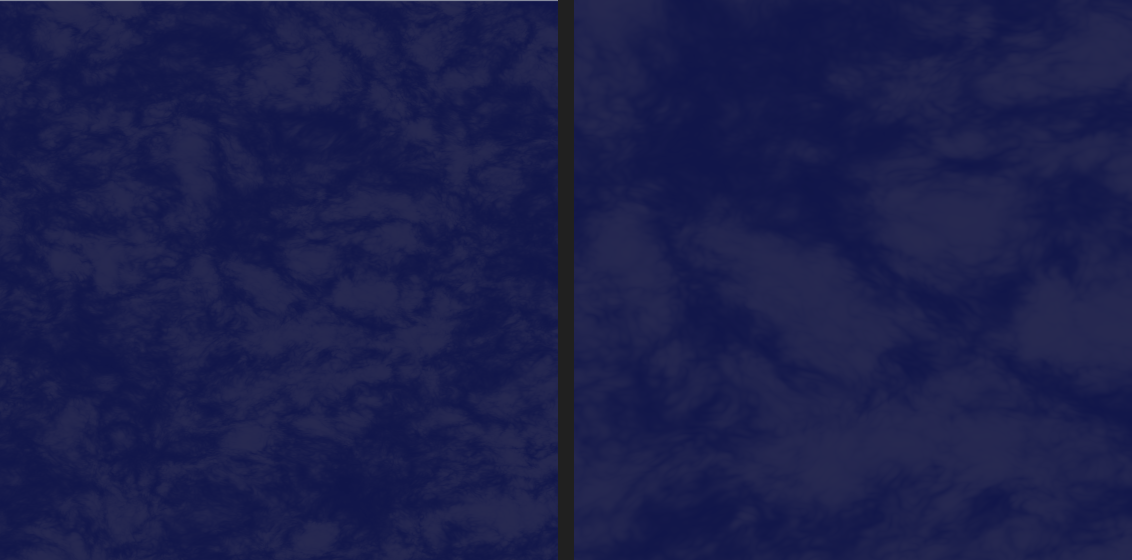
Left: the whole. Right: its middle third, enlarged.
This texture is drawn by a WebGL 1 fragment shader. Its source:

```glsl
precision highp float;
// Crumpled dark navy surface: soft cloudy patches under fine wrinkled creases.

uniform vec2 u_resolution;

const vec3 DEEP_NAVY = vec3(0.056, 0.077, 0.285);
const vec3 DUSTY_NAVY = vec3(0.157, 0.165, 0.321);
const vec3 EDGE_GREY = vec3(0.52, 0.54, 0.62);
const float EDGE_WIDTH = 0.00195;
const vec2 STRETCH = vec2(0.85, 1.2);   // features run slightly wider than tall
const float PATCH_SCALE = 4.2;
const float CREASE_SCALE = 10.5;
const float BROAD_WARP = 0.032;
const float FINE_WARP = 0.008;
const float MID_TONE = 0.48;
const float PATCH_CONTRAST = 1.15;
const float CREASE_CONTRAST = 2.9;
const float CREASE_MEAN = 0.21;
const float TONE_GAIN = 2.3;
const mat2 OCTAVE_TURN = mat2(0.8, 0.6, -0.6, 0.8);

vec2 hash2(vec2 p) {
  vec3 q = fract(p.xyx * vec3(0.1031, 0.1030, 0.0973));
  q += dot(q, q.yzx + 33.33);
  return fract((q.xx + q.yz) * q.zy);
}

float cornerSlope(vec2 cell, vec2 corner, vec2 f) {
  return dot(hash2(cell + corner) * 2.0 - 1.0, f - corner);
}

// Gradient noise, centred on zero
float noise(vec2 p) {
  vec2 cell = floor(p);
  vec2 f = fract(p);
  vec2 w = f * f * f * (f * (f * 6.0 - 15.0) + 10.0);
  float low = mix(cornerSlope(cell, vec2(0.0, 0.0), f),
                  cornerSlope(cell, vec2(1.0, 0.0), f), w.x);
  float high = mix(cornerSlope(cell, vec2(0.0, 1.0), f),
                   cornerSlope(cell, vec2(1.0, 1.0), f), w.x);
  return 1.4 * mix(low, high, w.y);
}

vec2 noise2(vec2 p) {
  return vec2(noise(p), noise(p + vec2(37.2, 91.7)));
}

// Smooth sum of octaves for the cloudy patches
float clouds(vec2 p) {
  float sum = 0.0;
  float total = 0.0;
  float amp = 1.0;
  for (int i = 0; i < 5; i++) {
    sum += amp * noise(p);
    total += amp;
    amp *= 0.6;
    p = OCTAVE_TURN * p * 2.03 + 17.3;
  }
  return sum / total;
}

// Folded octaves: puffs parted by narrow dark creases
float creases(vec2 p) {
  float sum = 0.0;
  float total = 0.0;
  float amp = 1.0;
  for (int i = 0; i < 5; i++) {
    float n = noise(p);
    sum += amp * sqrt(n * n + 0.0003);
    total += amp;
    amp *= 0.72;
    p = OCTAVE_TURN * p * 1.93 + 29.1;
  }
  return sum / total;
}

void main() {
  vec2 uv = gl_FragCoord.xy / u_resolution.y;

  // Bend the plane so the folds wander
  vec2 p = uv * STRETCH + 5.0;
  p += BROAD_WARP * noise2(p * 5.0);
  p += FINE_WARP * noise2(p * 21.0);

  // Patches set the tone; wrinkles fade in the dark hollows
  float cloud = clouds(p * PATCH_SCALE);
  float relief = mix(0.7, 1.2, smoothstep(-0.25, 0.15, cloud));
  float crease = creases(p * CREASE_SCALE) - CREASE_MEAN;
  float tone = MID_TONE + PATCH_CONTRAST * cloud + CREASE_CONTRAST * relief * crease;

  // Soft limits keep wrinkles visible in the brightest and darkest parts
  float swing = TONE_GAIN * (tone - 0.5);
  tone = 0.5 + 0.5 * swing / sqrt(1.0 + swing * swing);
  vec3 color = mix(DEEP_NAVY, DUSTY_NAVY, tone);

  // Hairline along the top edge
  float edge = clamp((uv.y - 1.0 + EDGE_WIDTH) * u_resolution.y + 0.5, 0.0, 1.0);
  gl_FragColor = vec4(mix(color, EDGE_GREY, edge), 1.0);
}
```
